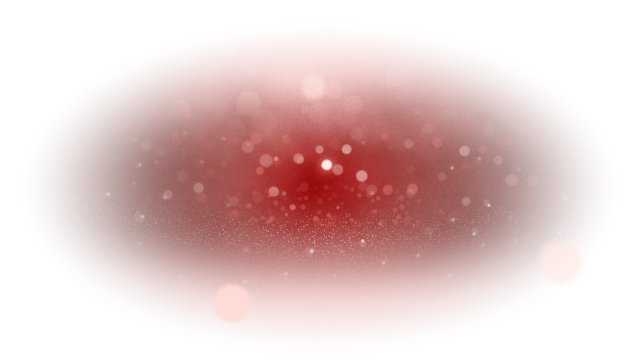
Give the GLSL for this background, as a WebGL 2 fragment shader.

```glsl
#version 300 es
precision highp float;
// Red bokeh lights and glitter dust in a misty oval that fades to white.

#define OVAL_CENTER vec2(0.0, -0.025)
#define OVAL_RADII vec2(0.825, 0.465)
#define FADE_START 0.45
#define FADE_END 1.03
#define MIST vec3(0.58, 0.45, 0.44)
#define RED vec3(0.68, 0.22, 0.21)
#define CORE vec3(0.58, 0.02, 0.02)
#define HAZE vec3(0.92, 0.70, 0.69)
#define FLOOR_HAZE vec3(0.93, 0.76, 0.75)
#define LIGHT vec3(1.0, 0.86, 0.84)
#define ROSE vec3(0.93, 0.55, 0.53)
#define GRAIN 0.025

uniform vec2 u_resolution;
out vec4 fragColor;

vec3 hash3(vec2 cell, float seed) {
  vec3 h = fract(vec3(cell.xyx + seed * 7.31) * vec3(0.1031, 0.1030, 0.0973));
  h += dot(h, h.yxz + 33.33);
  return fract((h.xxy + h.yzz) * h.zyx);
}

float valueNoise(vec2 p) {
  vec2 i = floor(p), f = fract(p);
  f = f * f * (3.0 - 2.0 * f);
  float low = mix(hash3(i, 1.0).x, hash3(i + vec2(1, 0), 1.0).x, f.x);
  float high = mix(hash3(i + vec2(0, 1), 1.0).x, hash3(i + 1.0, 1.0).x, f.x);
  return mix(low, high, f.y);
}

float smoke(vec2 p) {
  float sum = 0.0, gain = 0.5;
  for (int i = 0; i < 4; i++) {
    sum += gain * valueNoise(p);
    p = p * 2.03 + 11.7;
    gain *= 0.5;
  }
  return sum;
}

// Gaussian falloff around a center
float blob(vec2 p, vec2 center, vec2 radii) {
  vec2 d = (p - center) / radii;
  return exp(-dot(d, d));
}

float disc(vec2 p, vec2 center, float radius, float blur) {
  float edge = max(radius * blur, 0.7 / u_resolution.y);
  return 1.0 - smoothstep(radius - edge, radius + edge, length(p - center));
}

// One randomly placed disc per grid cell, kept wholly inside its cell
float scatter(vec2 p, float size, float radius, float blur, float density, float seed) {
  vec2 cell = floor(p / size);
  vec3 place = hash3(cell, seed), look = hash3(cell, seed + 5.0);
  float r = radius * mix(0.6, 1.0, look.x);
  float room = max(size - 2.0 * r * (1.0 + blur), 0.0);
  vec2 center = (cell + 0.5) * size + (place.xy - 0.5) * room;
  return disc(p, center, r, blur) * step(place.z, density) * mix(0.2, 1.0, look.y * look.y);
}

void main() {
  vec2 p = (gl_FragCoord.xy - 0.5 * u_resolution) / u_resolution.y;
  float cloud = smoke(p * 9.0) - 0.47;

  // Mist, red glow and pale haze above and below
  vec3 color = mix(MIST, RED, blob(p, vec2(0.01, 0.0), vec2(0.36, 0.26)));
  color = mix(color, HAZE, smoothstep(0.02, 0.34, p.y + 0.06 * cloud) * exp(-2.5 * p.x * p.x));
  color = mix(color, FLOOR_HAZE, (1.0 - smoothstep(-0.36, -0.1, p.y)) * exp(-1.5 * p.x * p.x));
  color = mix(color, CORE, 0.85 * blob(p, vec2(-0.005, -0.015), vec2(0.13, 0.1)));
  color += 0.16 * cloud * blob(p, vec2(0.05, 0.03), vec2(0.4, 0.17));
  color = mix(color, LIGHT, 0.4 * blob(p, vec2(-0.05, 0.29), vec2(0.12, 0.06)));

  // Large faint discs in the upper haze
  float upper = blob(p, vec2(-0.03, 0.28), vec2(0.36, 0.1));
  for (float i = 0.0; i < 2.0; i++)
    color = mix(color, LIGHT, 0.5 * upper * scatter(p + i * 0.047, 0.1, 0.036, 0.15, 0.5, 2.0 + i));

  // Rose discs through the middle, then small ones over the dust
  float middle = blob(p, vec2(0.03, 0.03), vec2(0.42, 0.13));
  color = mix(color, ROSE, 0.65 * middle * scatter(p, 0.07, 0.017, 0.25, 0.5, 11.0));
  for (float i = 0.0; i < 2.0; i++)
    color = mix(color, LIGHT, middle * scatter(p + 0.03 + i * 0.05, 0.1, 0.018, 0.25, 0.4, 14.0 + i));
  float low = blob(p, vec2(0.02, -0.08), vec2(0.25, 0.05));
  for (float i = 0.0; i < 2.0; i++)
    color = mix(color, ROSE, 0.75 * low * scatter(p + i * 0.013, 0.03, 0.008, 0.35, 0.5, 17.0 + i));

  // Fine dust in a band that bends upward at the sides, densest in the center
  float bandY = -0.155 + 0.17 * p.x * p.x;
  float band = 0.6 * blob(p, vec2(0.0, bandY), vec2(0.75, 0.055)) + 0.4 * blob(p, vec2(0.0, -0.18), vec2(0.2, 0.08));
  for (float i = 0.0; i < 3.0; i++)
    color = mix(color, LIGHT, 0.85 * band * scatter(p + i * 0.0037, 0.0095, 0.0016, 0.4, 0.5, 23.0 + i));

  // Bright sparkles with a soft halo
  float spread = blob(p, vec2(0.0, -0.09), vec2(0.75, 0.17));
  color = mix(color, LIGHT, 0.35 * spread * scatter(p, 0.08, 0.011, 0.8, 0.5, 31.0));
  color = mix(color, vec3(1.0, 0.95, 0.93), spread * scatter(p, 0.08, 0.006, 0.4, 0.5, 31.0));

  // Brightest lights: one in the center, one in the haze
  color = mix(color, ROSE, 0.6 * blob(p, vec2(0.019, 0.042), vec2(0.024)));
  color = mix(color, vec3(1.0, 0.92, 0.9), disc(p, vec2(0.019, 0.042), 0.014, 0.3));
  color = mix(color, LIGHT, 0.65 * disc(p, vec2(-0.018, 0.257), 0.033, 0.4));

  // Film grain, then the oval fade to white
  color += GRAIN * (hash3(floor(p * 288.0), 41.0).x - 0.5);
  float oval = length((p - OVAL_CENTER) / OVAL_RADII);
  color = mix(color, vec3(1.0), smoothstep(FADE_START, FADE_END, oval));

  // Two large foreground discs
  color = mix(color, LIGHT, 0.9 * disc(p, vec2(-0.245, -0.343), 0.052, 0.2));
  color = mix(color, vec3(1.0, 0.92, 0.91), 0.7 * disc(p, vec2(0.667, -0.229), 0.059, 0.25));
  fragColor = vec4(clamp(color, 0.0, 1.0), 1.0);
}
```
